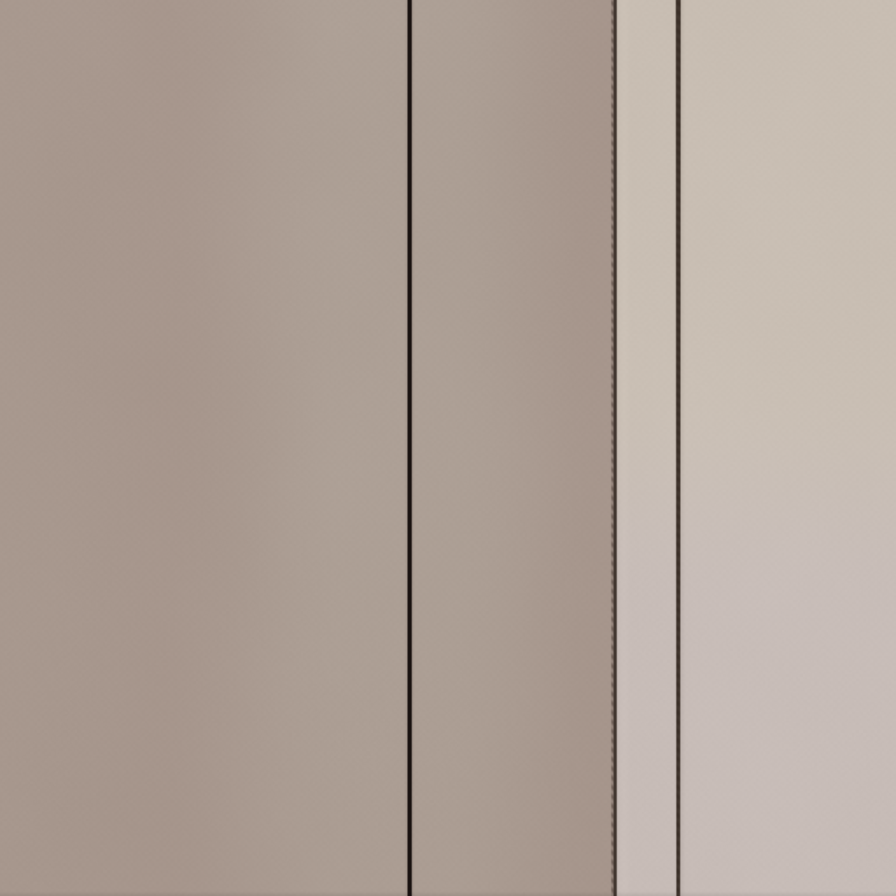
Write a WebGL 1 fragment shader that draws this texture.

```glsl
precision highp float;
uniform vec2 u_resolution;

float hash(vec2 p) {
  return fract(sin(dot(p, vec2(127.1, 311.7))) * 43758.55);
}

float valueNoise(vec2 p) {
  vec2 cell = floor(p);
  vec2 f = fract(p);
  f = f * f * (3.0 - 2.0 * f);
  float low = mix(hash(cell), hash(cell + vec2(1.0, 0.0)), f.x);
  float high = mix(hash(cell + vec2(0.0, 1.0)), hash(cell + vec2(1.0)), f.x);
  return mix(low, high, f.y);
}

float fbm(vec2 p) {
  float sum = 0.0;
  float amplitude = 0.5;
  for (int i = 0; i < 3; i++) {
    sum += amplitude * valueNoise(p);
    p = p * 2.03 + 7.1;
    amplitude *= 0.5;
  }
  return sum;
}

// Soft vertical band centred on a seam
float seam(float x, float center, float halfWidth, float blur) {
  return 1.0 - smoothstep(halfWidth - blur, halfWidth + blur, abs(x - center));
}

float edgeStep(float x, float edge, float blur) {
  return smoothstep(edge - blur, edge + blur, x);
}

// Broad panel, slightly greener and lighter toward its middle seam
vec3 taupePanel(vec2 uv, float seamX) {
  vec3 shade = vec3(0.653, 0.588, 0.550);
  vec3 sheen = vec3(0.675, 0.622, 0.582);
  float leftGlow = smoothstep(0.18, 0.39, uv.x);
  float rightGlow = 1.0 - smoothstep(0.50, 0.68, uv.x);
  float glow = mix(leftGlow, rightGlow, step(seamX, uv.x));
  glow = max(glow, 0.35 * (1.0 - smoothstep(0.0, 0.2, uv.x)));
  return mix(shade, sheen, glow * mix(0.75, 1.0, smoothstep(0.0, 0.4, uv.y)));
}

// Pale panel, warm above and rosier below
vec3 palePanel(vec2 uv) {
  vec3 rosy = vec3(0.780, 0.737, 0.718);
  vec3 warm = vec3(0.786, 0.745, 0.702);
  return mix(rosy, warm, smoothstep(0.32, 0.58, uv.y));
}

void main() {
  vec2 uv = gl_FragCoord.xy / u_resolution;
  float pixel = 1.0 / min(u_resolution.x, u_resolution.y);
  float blur = max(0.0013, 0.75 * pixel);
  float leftSeam = 0.4572;
  float foldSeam = 0.6860;
  float rightSeam = 0.7570;

  // Panels
  vec3 color = mix(taupePanel(uv, leftSeam), palePanel(uv), edgeStep(uv.x, foldSeam, blur));

  // Uneven tone and fine weave
  float mottling = fbm(uv * vec2(5.0, 4.0)) - 0.44;
  color += mottling * vec3(0.020, 0.022, 0.024);
  float weave = sin(uv.x * 760.0) * sin(uv.y * 760.0);
  color += 0.0025 * weave + 0.005 * (hash(floor(uv * 384.0)) - 0.5);

  // Light lip beside the fold and soft shade around the seams
  color += 0.010 * seam(uv.x, 0.697, 0.004, 0.004);
  color -= 0.035 * seam(uv.x, leftSeam, 0.004, 0.003);
  color -= 0.030 * seam(uv.x, rightSeam + 0.002, 0.004, 0.003);

  // Dark seams, with stitched ripples along the fold
  float stitch = 0.5 + 0.5 * sin(uv.y * 603.0 + uv.x * 300.0);
  float foldShadow = seam(uv.x, foldSeam - 0.0022, 0.0016, blur);
  color = mix(color, vec3(0.37, 0.31, 0.28), foldShadow * mix(0.25, 0.75, stitch));
  color = mix(color, vec3(0.21, 0.165, 0.14), 0.92 * seam(uv.x, foldSeam + 0.0006, 0.0018, blur));
  color = mix(color, vec3(0.095, 0.065, 0.060), seam(uv.x, leftSeam, 0.0024, blur));
  vec3 rightInk = vec3(0.21, 0.165, 0.135) + 0.03 * (stitch - 0.5);
  float rightWidth = mix(0.0021, 0.0027, uv.y);
  color = mix(color, rightInk, 0.95 * seam(uv.x, rightSeam, rightWidth, blur));

  // Faint darkening at the lower border
  color *= 1.0 - 0.06 * (1.0 - smoothstep(0.0, 0.006, uv.y));
  gl_FragColor = vec4(clamp(color, 0.0, 1.0), 1.0);
}
```
